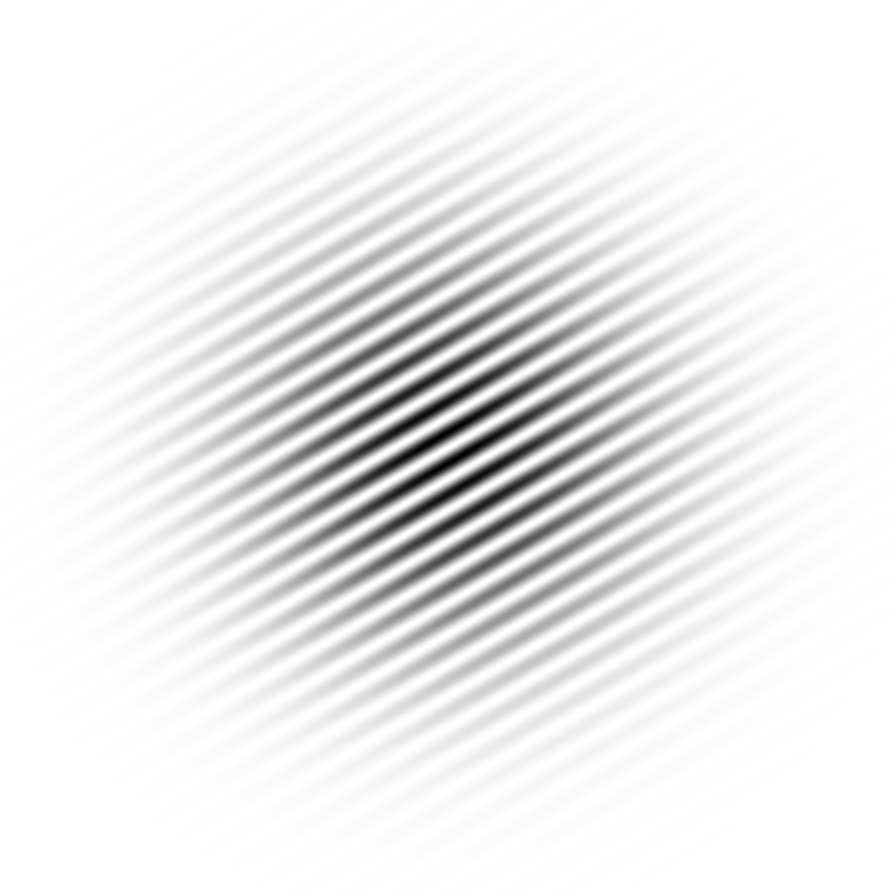
Reproduce this background procedurally as a Shadertoy shader.

```glsl
// Draws slanted dark sine stripes on white, fading out under a round Gaussian envelope.

#define CENTER vec2(0.5)
#define STRIPE_ANGLE 30.0   // degrees above horizontal
#define WAVELENGTH 0.03     // stripe spacing in canvas units
#define SPREAD 0.15         // standard deviation of the envelope
#define PAPER vec3(1.0)
#define INK vec3(0.0)

const float TAU = 6.2831853;

// Smooth stripes: 0 on the line through the center, 1 at the darkest ridges
float stripes(vec2 p) {
    float a = radians(STRIPE_ANGLE);
    float across = dot(p, vec2(-sin(a), cos(a)));
    return 0.5 - 0.5 * cos(TAU * across / WAVELENGTH);
}

// Round falloff from the center
float envelope(vec2 p) {
    return exp(-0.5 * dot(p, p) / (SPREAD * SPREAD));
}

void mainImage(out vec4 fragColor, in vec2 fragCoord) {
    // Centered coordinates, one unit per shorter canvas side
    float side = min(iResolution.x, iResolution.y);
    vec2 p = (fragCoord - CENTER * iResolution.xy) / side;

    float inkAmount = stripes(p) * envelope(p);
    fragColor = vec4(mix(PAPER, INK, inkAmount), 1.0);
}
```
